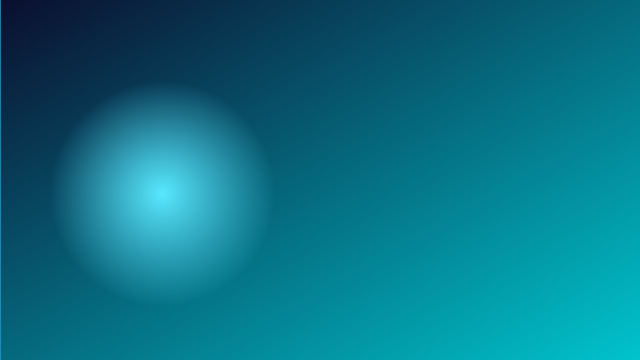
This background is drawn by a Shadertoy shader. Its source:

```glsl
// Soft cyan orb glowing on a diagonal navy to teal gradient, with a thin lit left edge.

const vec3 NAVY = vec3(0.04, 0.055, 0.18);
const vec3 TEAL = vec3(0.0, 0.765, 0.80);
const vec3 ORB_COLOR = vec3(0.345, 0.91, 1.0);
const vec3 EDGE_COLOR = vec3(0.13, 0.60, 0.80);

// Lengths are in canvas heights, origin at the lower left.
const vec2 ORB_CENTER = vec2(0.4514, 0.4615);
const float ORB_RADIUS = 0.3135;
const float EDGE_WIDTH = 0.003;
const float EDGE_OPACITY = 0.75;

// Gradient from the upper left corner to the lower right corner.
vec3 diagonalGradient(vec2 uv) {
    return mix(NAVY, TEAL, 0.5 * (uv.x + 1.0 - uv.y));
}

// Opacity falling evenly from the orb's center to its rim.
float orbOpacity(vec2 p) {
    return clamp(1.0 - distance(p, ORB_CENTER) / ORB_RADIUS, 0.0, 1.0);
}

// Share of a pixel covered by the strip along the left side.
float edgeCoverage(float x, float pixel) {
    return clamp((EDGE_WIDTH - x) / pixel + 0.5, 0.0, 1.0);
}

void mainImage(out vec4 fragColor, in vec2 fragCoord) {
    vec2 uv = fragCoord / iResolution.xy;
    vec2 p = fragCoord / iResolution.y;
    float pixel = 1.0 / iResolution.y;

    vec3 color = diagonalGradient(uv);
    color = mix(color, ORB_COLOR, orbOpacity(p));
    color = mix(color, EDGE_COLOR, EDGE_OPACITY * edgeCoverage(p.x, pixel));

    fragColor = vec4(color, 1.0);
}
```
